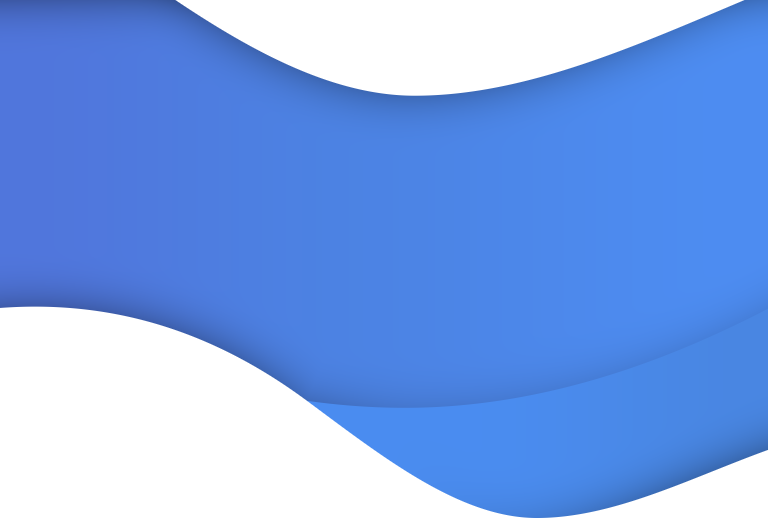
Give the GLSL for this background, as a Shadertoy shader.

```glsl
// Draws a blue wavy ribbon with soft inner shadows and a lower fold on white.

const vec2 CANVAS = vec2(1.0, 0.6758);  // design space, in canvas widths

// Curve knots: x, height, slope
const vec3 TOP_LEFT    = vec3(0.228, 0.676, -0.67);
const vec3 TOP_DIP     = vec3(0.540, 0.5514, 0.0);
const vec3 TOP_RIGHT   = vec3(0.970, 0.676, 0.42);
const vec3 BASE_START  = vec3(-0.130, 0.2565, 0.2);
const vec3 BASE_CREST  = vec3(0.0456, 0.2773, 0.0);
const vec3 BASE_BEND   = vec3(0.3997, 0.1549, -0.74);
const vec3 BASE_TROUGH = vec3(0.699, 0.0026, 0.0);
const vec3 BASE_END    = vec3(1.0, 0.0911, 0.36);
const vec3 FOLD_START  = vec3(0.3997, 0.1549, -0.14);
const vec3 FOLD_DIP    = vec3(0.5273, 0.1458, 0.0);
const vec3 FOLD_END    = vec3(1.0, 0.2747, 0.52);

const vec3 PAPER      = vec3(1.0);
const vec3 PANEL_LEFT = vec3(0.315, 0.462, 0.862);
const vec3 PANEL_MID  = vec3(0.298, 0.512, 0.890);
const vec3 PANEL_RIGHT = vec3(0.302, 0.550, 0.945);
const vec3 FOLD_LIGHT = vec3(0.292, 0.550, 0.940);
const vec3 FOLD_DARK  = vec3(0.285, 0.525, 0.885);

const float SHADOW_WIDTH = 0.085;
const float SHADOW_DEPTH = 0.23;

// Cubic through two knots, extended straight past its ends: height and slope
vec2 hermite(float x, vec3 a, vec3 b) {
    float w = b.x - a.x;
    float t = clamp((x - a.x) / w, 0.0, 1.0);
    float s = 1.0 - t;
    float y = a.y * s * s * (1.0 + 2.0 * t) + b.y * t * t * (3.0 - 2.0 * t)
            + w * s * t * (a.z * s - b.z * t);
    float slope = 6.0 * s * t * (b.y - a.y) / w
                + a.z * s * (1.0 - 3.0 * t) + b.z * t * (3.0 * t - 2.0);
    y += a.z * min(x - a.x, 0.0) + b.z * max(x - b.x, 0.0);
    return vec2(y, slope);
}

vec2 topCurve(float x) {
    return x < TOP_DIP.x ? hermite(x, TOP_LEFT, TOP_DIP)
                         : hermite(x, TOP_DIP, TOP_RIGHT);
}

vec2 baseCurve(float x) {
    if (x < BASE_CREST.x) return hermite(x, BASE_START, BASE_CREST);
    if (x < BASE_BEND.x) return hermite(x, BASE_CREST, BASE_BEND);
    if (x < BASE_TROUGH.x) return hermite(x, BASE_BEND, BASE_TROUGH);
    return hermite(x, BASE_TROUGH, BASE_END);
}

vec2 foldCurve(float x) {
    return x < FOLD_DIP.x ? hermite(x, FOLD_START, FOLD_DIP)
                          : hermite(x, FOLD_DIP, FOLD_END);
}

// Approximate signed distance, positive above the curve
float above(vec2 p, vec2 curve) {
    return (p.y - curve.x) * inversesqrt(1.0 + curve.y * curve.y);
}

// Soft darkness that fades inward from an edge
float innerShadow(float dist) {
    return pow(1.0 - clamp(dist / SHADOW_WIDTH, 0.0, 1.0), 3.0);
}

float coverage(float dist, float pixel) {
    return clamp(dist / pixel + 0.5, 0.0, 1.0);
}

void mainImage(out vec4 fragColor, in vec2 fragCoord) {
    vec2 p = fragCoord / iResolution.xy * CANVAS;
    float pixel = CANVAS.y / iResolution.y;

    float underTop = -above(p, topCurve(p.x));
    float overBase = above(p, baseCurve(p.x));
    float overFold = above(p, foldCurve(p.x));

    // Main panel: horizontal gradient, shaded along its top and lower edges
    vec3 panel = mix(PANEL_LEFT, PANEL_MID, smoothstep(0.0, 0.5, p.x));
    panel = mix(panel, PANEL_RIGHT, smoothstep(0.4, 0.98, p.x));
    float topShade = length(vec2(innerShadow(underTop), innerShadow(CANVAS.y - p.y)));
    topShade *= SHADOW_DEPTH * mix(1.1, 0.7, p.x);
    float lowerShade = innerShadow(min(overBase, overFold));
    lowerShade *= SHADOW_DEPTH * mix(1.0, 0.42, smoothstep(0.28, 0.55, p.x));
    panel *= (1.0 - topShade) * (1.0 - lowerShade);

    // Lower fold: bright at the left, shaded along its right underside
    vec3 fold = mix(FOLD_LIGHT, FOLD_DARK, smoothstep(0.6, 1.0, p.x));
    fold *= 1.0 - SHADOW_DEPTH * smoothstep(0.5, 0.92, p.x) * innerShadow(overBase);

    // Layers
    vec3 color = mix(fold, panel, coverage(overFold, pixel));
    color = mix(PAPER, color, coverage(min(underTop, overBase), pixel));
    fragColor = vec4(color, 1.0);
}
```
